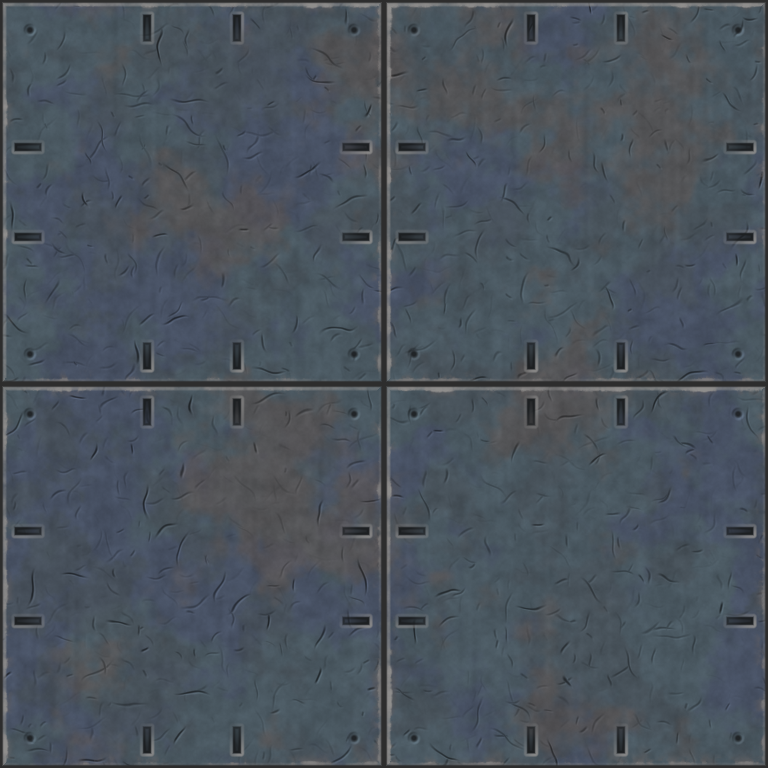
Give the GLSL for this texture, as a Shadertoy shader.

```glsl
// Painted blue-grey metal panels, two by two, parted by dark grooves with worn bevels.
// Each panel folds into one quadrant to place its slots and corner holes; wrapped
// noise gives the blotchy paint and wrapped cells scatter the fine scratches.

const float PANELS = 2.0;                 // repeats across and down
const float GROOVE = 0.0075;              // half width, in panel units
const float BEVEL = 0.0085;               // width of the worn light edge
const vec2 SLOT_POS = vec2(0.117, 0.427); // from the panel centre
const vec2 SLOT_HALF = vec2(0.0105, 0.035);
const float HOLE_POS = 0.422;
const float HOLE_RADIUS = 0.0085;
const float SCRATCH_WIDTH = 0.0011;       // in canvas units

const vec3 TEAL = vec3(0.290, 0.345, 0.380);
const vec3 BLUE = vec3(0.280, 0.318, 0.390);
const vec3 SLATE = vec3(0.275, 0.310, 0.340);
const vec3 RUST = vec3(0.350, 0.325, 0.320);
const vec3 GROOVE_COLOR = vec3(0.175);
const vec3 WORN_METAL = vec3(0.56, 0.555, 0.55);
const vec3 HOLE_COLOR = vec3(0.11, 0.12, 0.13);

vec3 hash3(vec2 cell, float seed) {
    uvec3 v = uvec3(ivec3(vec3(cell, seed))) * 1664525u + 1013904223u;
    v += v.yzx * v.zxy;
    v ^= v >> 16u;
    v += v.yzx * v.zxy;
    return vec3(v & 0xffffu) / 65535.0;
}

// Value noise that wraps after a whole number of cells
float noise(vec2 uv, vec2 period, float seed) {
    vec2 g = uv * period, i = floor(g), f = fract(g);
    f = f * f * (3.0 - 2.0 * f);
    float a = hash3(mod(i, period), seed).x;
    float b = hash3(mod(i + vec2(1, 0), period), seed).x;
    float c = hash3(mod(i + vec2(0, 1), period), seed).x;
    float d = hash3(mod(i + 1.0, period), seed).x;
    return mix(mix(a, b, f.x), mix(c, d, f.x), f.y);
}

float fbm(vec2 uv, float period, float seed) {
    float sum = 0.0, amp = 0.5, total = 0.0;
    for (int k = 0; k < 5; k++) {
        sum += amp * noise(uv, vec2(period), seed + float(k));
        total += amp;
        amp *= 0.62;
        period *= 2.0;
    }
    return sum / total;
}

// Short bent strokes, tapered to their ends, one per cell
float scratches(vec2 uv, float cells, float seed, float pixel) {
    vec2 g = uv * cells;
    float mark = 0.0;
    for (int y = -1; y <= 1; y++)
    for (int x = -1; x <= 1; x++) {
        vec2 id = floor(g) + vec2(x, y);
        vec3 place = hash3(mod(id, cells), seed);
        vec3 look = hash3(mod(id, cells), seed + 1.0);
        float angle = 6.2832 * place.z, halfLen = mix(0.15, 0.65, look.x);
        vec2 v = g - id - place.xy;
        v = vec2(dot(v, vec2(cos(angle), sin(angle))), dot(v, vec2(-sin(angle), cos(angle))));
        v.y += 0.07 * sin(5.0 * v.x + 6.2832 * look.y);
        float taper = 1.0 - smoothstep(0.3, 1.0, abs(v.x) / halfLen);
        float line = 1.0 - smoothstep(0.0, SCRATCH_WIDTH + pixel, abs(v.y) / cells);
        mark = max(mark, line * taper * look.z * look.z);
    }
    return mark;
}

void mainImage(out vec4 fragColor, in vec2 fragCoord) {
    vec2 uv = fragCoord / iResolution.xy;
    float pixel = 1.0 / min(iResolution.x, iResolution.y);
    float soft = max(PANELS * pixel, 0.003);

    // Blotched paint with rusty stains, streaks and grain
    vec3 color = mix(TEAL, BLUE, smoothstep(0.42, 0.58, fbm(uv, 8.0, 10.0)));
    color = mix(color, SLATE, 0.7 * smoothstep(0.48, 0.66, fbm(uv, 14.0, 20.0)));
    color = mix(color, RUST, 0.65 * smoothstep(0.56, 0.72, fbm(uv, 7.0, 30.0)));
    float grain = fbm(uv, 60.0, 40.0) - 0.5;
    float streak = noise(uv, vec2(160, 6), 50.0) - 0.5;
    color *= 1.0 + 0.28 * grain + 0.05 * streak;

    // Scratches: dark cut with a light lower right lip
    vec2 bent = uv + 0.004 * (vec2(noise(uv, vec2(70), 60.0), noise(uv, vec2(70), 61.0)) - 0.5);
    vec2 lip = bent + vec2(-0.0018, 0.0018);
    float cut = max(scratches(bent, 22.0, 70.0, pixel), 0.6 * scratches(bent, 37.0, 80.0, pixel));
    float shine = max(scratches(lip, 22.0, 70.0, pixel), 0.6 * scratches(lip, 37.0, 80.0, pixel));
    color *= (1.0 + 0.22 * shine) * (1.0 - 0.55 * cut);

    // Fold the panel; light falls from the upper left
    vec2 p = fract(uv * PANELS) - 0.5, q = abs(p);
    vec2 side = vec2(p.x < 0.0 ? -1.0 : 1.0, p.y < 0.0 ? -1.0 : 1.0);
    bool upright = q.y > q.x;
    vec2 folded = upright ? q : q.yx;

    // Slots that deepen toward the panel edge, with a lit rim
    vec2 v = folded - SLOT_POS, e = abs(v) - SLOT_HALF;
    float slot = length(max(e, 0.0)) + min(max(e.x, e.y), 0.0);
    float depth = smoothstep(-SLOT_HALF.y, SLOT_HALF.y, v.y);
    vec2 n = v / SLOT_HALF;
    vec2 facing = normalize((upright ? n : n.yx) * side + 1e-4);
    float lit = 0.5 + 0.5 * dot(facing, vec2(0.7071, -0.7071));
    float rim = 1.0 - smoothstep(0.002, 0.005 + soft, abs(slot - 0.003));
    color = mix(color, WORN_METAL, rim * mix(0.2, 0.85, lit) * mix(0.45, 1.0, depth));
    float wall = smoothstep(-0.009, -0.003, slot);
    vec3 pit = mix(color * 0.85, HOLE_COLOR, clamp(0.25 + 0.55 * depth + 0.45 * wall, 0.0, 1.0));
    color = mix(color, pit, 1.0 - smoothstep(-soft, soft, slot));

    // Corner holes
    vec2 h = (q - HOLE_POS) * side;
    float hole = length(h) - HOLE_RADIUS;
    float ring = 1.0 - smoothstep(0.0, 0.006, abs(hole - 0.005));
    color *= 1.0 + 0.3 * ring * dot(normalize(h + 1e-4), vec2(0.7071, -0.7071));
    color = mix(color, HOLE_COLOR, 0.9 * (1.0 - smoothstep(-0.005, 0.004, hole)));

    // Ragged worn bevel, then the groove
    float edge = 0.5 - folded.y - GROOVE;
    float wear = fbm(uv, 36.0, 90.0);
    float edgeLit = upright ? side.y : -side.x;
    float reach = BEVEL * (0.75 + 0.2 * edgeLit) + 0.02 * max(wear - 0.52, 0.0);
    float bevel = 1.0 - smoothstep(reach - 0.003, reach + 0.004, edge);
    float scuff = (1.0 - smoothstep(0.0, 0.035, edge)) * smoothstep(0.5, 0.7, wear);
    color = mix(color, RUST * 1.2, 0.6 * scuff);
    color = mix(color, WORN_METAL, bevel * clamp(0.5 + 0.2 * edgeLit + 1.2 * (wear - 0.5), 0.0, 1.0));
    color = mix(GROOVE_COLOR, color, smoothstep(-soft, soft, edge));
    fragColor = vec4(color, 1.0);
}
```
